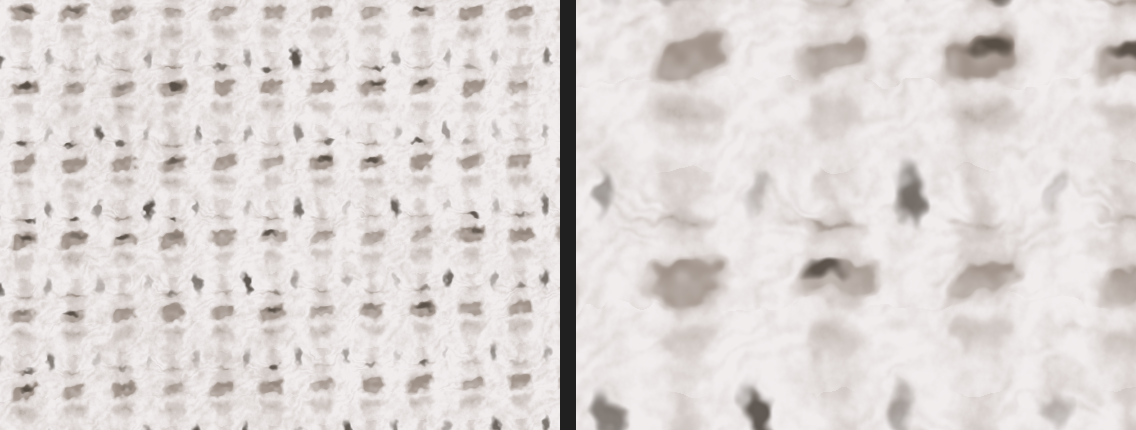
Left, the full canvas; right, a detail of the centre.
Write a Shadertoy shader that draws this texture.

```glsl
// Cream-white knitted fabric: soft ribs, recessed ladder gaps and small dark stitch holes.

const float COLUMN_PITCH = 0.1155;         // all lengths in canvas heights
const float ROW_PITCH = 0.1768;
const float ROW_TAPER = 0.0045;            // rows draw closer towards the right
const vec2 FIRST_GAP = vec2(0.056, 0.030); // measured from the top left
const vec2 GAP_SIZE = vec2(0.235, 0.088);  // half sizes, in cells
const vec2 HOLE_SIZE = vec2(0.075, 0.105);
const float HOLE_ROW = -0.40;
const float SEAM_ROW = -0.27;
const float RIB_HALF_WIDTH = 0.29;
const float WOBBLE = 0.085;
const vec3 WHITE_YARN = vec3(0.945, 0.928, 0.930);
const vec3 MID_YARN = vec3(0.815, 0.782, 0.765);
const vec3 SHADE_YARN = vec3(0.620, 0.570, 0.535);
const vec3 HOLE_COLOR = vec3(0.250, 0.220, 0.190);

float hash(vec2 p) {
    vec3 q = fract(vec3(p.xyx) * 0.1031);
    q += dot(q, q.yzx + 33.33);
    return fract((q.x + q.y) * q.z);
}

float noise(vec2 p) {
    vec2 i = floor(p), f = fract(p);
    f = f * f * (3.0 - 2.0 * f);
    return mix(mix(hash(i), hash(i + vec2(1, 0)), f.x),
               mix(hash(i + vec2(0, 1)), hash(i + vec2(1, 1)), f.x), f.y);
}

float fbm(vec2 p) {
    float sum = 0.0, amp = 0.5;
    for (int i = 0; i < 4; i++) {
        sum += amp * noise(p);
        p = mat2(1.6, 1.2, -1.2, 1.6) * p + 17.3;
        amp *= 0.5;
    }
    return sum / 0.9375;
}

// Soft-edged ellipse, 1 inside and 0 outside
float blob(vec2 p, vec2 size, float softness) {
    return 1.0 - smoothstep(1.0 - softness, 1.0 + softness, length(p / size));
}

// Soft-edged rounded box
float pad(vec2 p, vec2 size, float softness) {
    vec2 s = pow(abs(p / size), vec2(4.0));
    return 1.0 - smoothstep(1.0 - softness, 1.0 + softness, pow(s.x + s.y, 0.25));
}

float band(float x, float halfWidth) {
    return exp(-x * x / (halfWidth * halfWidth));
}

void mainImage(out vec4 fragColor, in vec2 fragCoord) {
    vec2 p = fragCoord / iResolution.y;
    p.y = 1.0 - p.y;

    // Cell space, with v running down, loosened by noise
    vec2 cell = (p - FIRST_GAP) / vec2(COLUMN_PITCH, ROW_PITCH - ROW_TAPER * p.x);
    vec2 drift = vec2(fbm(p * 24.0), fbm(p * 24.0 + 71.0)) - 0.5;
    vec2 fray = vec2(noise(p * 95.0), noise(p * 95.0 + 31.0)) - 0.5;
    vec2 q = cell + WOBBLE * (2.2 * drift + fray) * vec2(1.0, 0.6);

    // Gap cells, and rib cells shifted by half a column and centred on the holes
    vec2 gapId = floor(q + 0.5);
    vec2 g = q - gapId;
    vec2 ribShift = vec2(0.5, HOLE_ROW);
    vec2 ribId = floor(q - ribShift + 0.5);
    vec2 r = q - ribShift - ribId;
    float gapRandom = hash(gapId + 40.0);
    float spotRandom = hash(gapId + 83.0);
    float holeRandom = hash(ribId + 127.0);

    // Ribs swell into puffs on either side of each hole
    float puff = band(r.y, 0.19);
    float rib = 1.0 - smoothstep(-0.10, 0.10, abs(r.x) - RIB_HALF_WIDTH - 0.13 * puff);

    // Ladder bars between the ribs
    float ladder = 0.57 + 0.22 * band(g.y - 0.15, 0.05) + 0.14 * band(g.y + 0.15, 0.05)
                 - 0.18 * band(g.y - 0.25, 0.06) + 0.20 * band(g.y - 0.43, 0.11);
    float tone = mix(ladder, 0.86, rib);

    // Twisted strands: slanted on the rib, splayed around the hole
    float slant = mix(r.x * 1.3, -abs(r.x) * 1.8, puff);
    float strand = sin(6.2832 * (r.y * 6.5 + slant * 2.6 + 2.0 * drift.y));
    tone += rib * 0.065 * strand * (0.4 + noise(p * 40.0));
    tone -= 0.10 * rib * band(r.x, 0.07) * puff;

    // Fluff and slow unevenness
    tone += 0.42 * (fbm(p * vec2(60.0, 48.0)) - 0.5);
    tone += 0.16 * (fbm(p * 150.0 + 9.0) - 0.5);
    tone += 0.14 * (noise(p * 3.5 + 5.0) - 0.5);

    // Recessed gaps, deeper along the upper edge
    vec2 gapSize = GAP_SIZE * vec2(0.92 + 0.2 * spotRandom, 0.8 + 0.35 * gapRandom);
    float gap = pad(g + vec2(0.0, 0.12 * g.x), gapSize, 0.28);
    float depth = 0.65 + 0.35 * gapRandom;
    tone = mix(tone, 0.12 - 0.12 * band(g.y + 0.05, 0.04) + 0.25 * fray.x, gap * depth);

    // Thin seam above each gap
    float seam = band(g.y - SEAM_ROW, 0.025) * (1.0 - smoothstep(0.12, 0.32, abs(g.x)));
    tone -= 0.42 * seam * (0.4 + 0.6 * spotRandom);

    tone = clamp(tone, 0.0, 1.0);
    vec3 color = mix(SHADE_YARN, MID_YARN, smoothstep(0.0, 0.5, tone));
    color = mix(color, WHITE_YARN, smoothstep(0.42, 1.0, tone));

    // Dark openings: rib holes, plus occasional spots in gaps and seams
    vec2 lean = vec2(r.x - (holeRandom - 0.5) * 0.4 * r.y, r.y);
    float hole = blob(lean, HOLE_SIZE * (0.7 + 0.4 * holeRandom), 0.55);
    hole *= mix(0.15, 0.85, holeRandom * holeRandom);
    vec2 spotOffset = vec2(0.16 * (gapRandom - 0.5), -0.035);
    float spot = blob(g - spotOffset, vec2(0.13, 0.038), 0.6);
    spot *= 0.75 * smoothstep(0.45, 0.95, spotRandom);
    vec2 knotOffset = vec2(0.25 * (spotRandom - 0.5), SEAM_ROW);
    float knot = blob(g - knotOffset, vec2(0.09, 0.035), 0.6);
    knot *= 0.75 * smoothstep(0.5, 1.0, gapRandom);
    color = mix(color, HOLE_COLOR, max(hole, max(spot, knot)));

    fragColor = vec4(color, 1.0);
}
```
